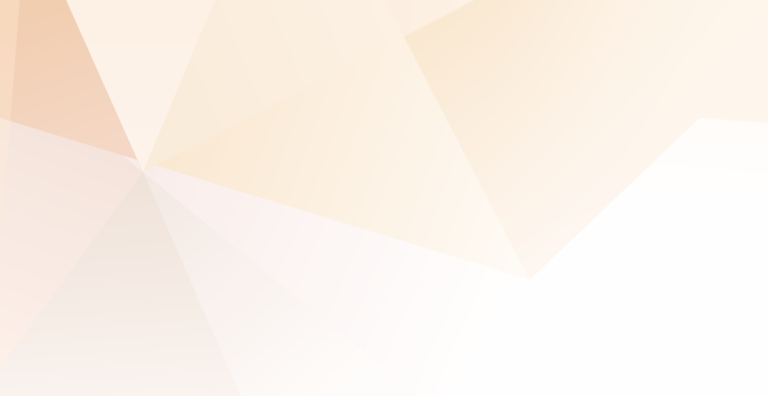
This background is drawn by a Shadertoy shader. Its source:

```glsl
// Pale peach and cream facets fanning out from a hub, fading to white at lower right.
#define ASPECT 1.94
#define EDGE_WIDTH 0.9
#define HUB vec2(0.361, 0.566)
#define RIDGE_LEFT vec2(0.0, 0.702)
#define RIDGE_RIGHT vec2(1.035, 0.386)
#define FOLD_TOP vec2(0.972, 1.0)
#define FOLD_TIP vec2(1.338, 0.293)
#define WING vec2(1.768, 0.702)
#define STRIP_GLOW 0.35

const vec3 WHITE = vec3(1.0, 0.998, 0.996);

// Smooth mask of the half plane to the right of the line from a to b.
float rightOf(vec2 p, vec2 a, vec2 b) {
    vec2 d = normalize(b - a);
    float w = EDGE_WIDTH / iResolution.y;
    return smoothstep(-w, w, dot(p - a, vec2(d.y, -d.x)));
}

// Linear gradient running from colour ca at point a to cb at point b.
vec3 ramp(vec2 p, vec2 a, vec2 b, vec3 ca, vec3 cb) {
    vec2 d = b - a;
    return mix(ca, cb, clamp(dot(p - a, d) / dot(d, d), 0.0, 1.0));
}

// Facets above the ridge, painted clockwise from the left.
vec3 upperFan(vec2 p, float pastA, float pastC) {
    vec3 peach = ramp(p, vec2(0.08, 0.95), vec2(0.2, 0.62),
                      vec3(0.949, 0.808, 0.694), vec3(0.957, 0.843, 0.769));
    vec3 ivory = ramp(p, vec2(0.35, 1.0), HUB,
                      vec3(0.992, 0.945, 0.898), vec3(0.992, 0.953, 0.922));
    vec3 cream = ramp(p, vec2(0.45, 0.75), vec2(1.0, 0.98),
                      vec3(0.980, 0.925, 0.855), vec3(0.988, 0.945, 0.894));
    vec3 creamFar = ramp(p, FOLD_TOP, vec2(1.2, 1.0),
                         vec3(0.988, 0.937, 0.882), vec3(0.988, 0.945, 0.898));
    vec3 amber = ramp(p, vec2(0.42, 0.62), FOLD_TIP,
                      vec3(0.980, 0.910, 0.820), vec3(0.998, 0.984, 0.965));
    vec3 sand = ramp(p, vec2(1.06, 0.93), vec2(1.50, 0.36),
                     vec3(0.980, 0.910, 0.816), vec3(0.996, 0.973, 0.957));
    sand = mix(sand, vec3(0.996, 0.965, 0.925), smoothstep(1.2, 1.9, p.x) * 0.8);

    // The wing edge bounds the sand facet; a soft shelf continues it rightward.
    float pastFold = rightOf(p, FOLD_TIP, FOLD_TOP);
    float wing = max(rightOf(p, WING, FOLD_TIP),
                     rightOf(p, vec2(ASPECT, 0.69), WING));
    vec3 below = ramp(p, WING, vec2(1.75, 0.5), vec3(0.998, 0.988, 0.978), WHITE);
    vec3 lower = mix(amber, mix(below, sand, wing), pastFold);

    vec3 col = mix(peach, ivory, pastA);
    col = mix(col, cream, rightOf(p, HUB, vec2(0.543, 1.0)));
    col = mix(col, creamFar, pastFold * (1.0 - pastC));
    return mix(col, lower, pastC);
}

// Facets below the ridge, painted counterclockwise from the left.
vec3 lowerFan(vec2 p) {
    vec3 rose = ramp(p, vec2(0.2, 0.64), vec2(0.0, 0.1),
                     vec3(0.957, 0.894, 0.863), vec3(0.992, 0.941, 0.914));
    vec3 taupe = ramp(p, HUB, vec2(0.40, 0.0),
                      vec3(0.937, 0.886, 0.847), vec3(0.980, 0.953, 0.937));
    vec3 mist = ramp(p, HUB, vec2(0.85, 0.0),
                     vec3(0.953, 0.910, 0.886), vec3(0.998, 0.988, 0.982));
    vec3 blush = ramp(p, HUB, vec2(1.25, 0.18),
                      vec3(0.976, 0.929, 0.918), WHITE);
    vec3 col = mix(rose, taupe, rightOf(p, vec2(0.0, 0.073), HUB));
    col = mix(col, mist, rightOf(p, vec2(0.606, 0.005), HUB));
    return mix(col, blush, rightOf(p, vec2(1.048, 0.005), HUB));
}

void mainImage(out vec4 fragColor, in vec2 fragCoord) {
    vec2 p = fragCoord / iResolution.xy * vec2(ASPECT, 1.0);
    float pastA = rightOf(p, HUB, vec2(0.167, 1.0));
    float pastC = rightOf(p, HUB, vec2(1.199, 1.0));

    // The ridge splits the fans; the ivory and cream wedge reaches to the hub.
    float above = rightOf(p, RIDGE_RIGHT, RIDGE_LEFT);
    above = max(above, pastA * (1.0 - pastC));
    vec3 col = mix(lowerFan(p), upperFan(p, pastA, pastC), above);

    // Narrow translucent strip along the left side.
    float strip = 1.0 - rightOf(p, vec2(0.0, 0.37), vec2(0.05, 1.0));
    col = mix(col, vec3(1.0, 0.93, 0.84), strip * STRIP_GLOW);

    fragColor = vec4(col, 1.0);
}
```
